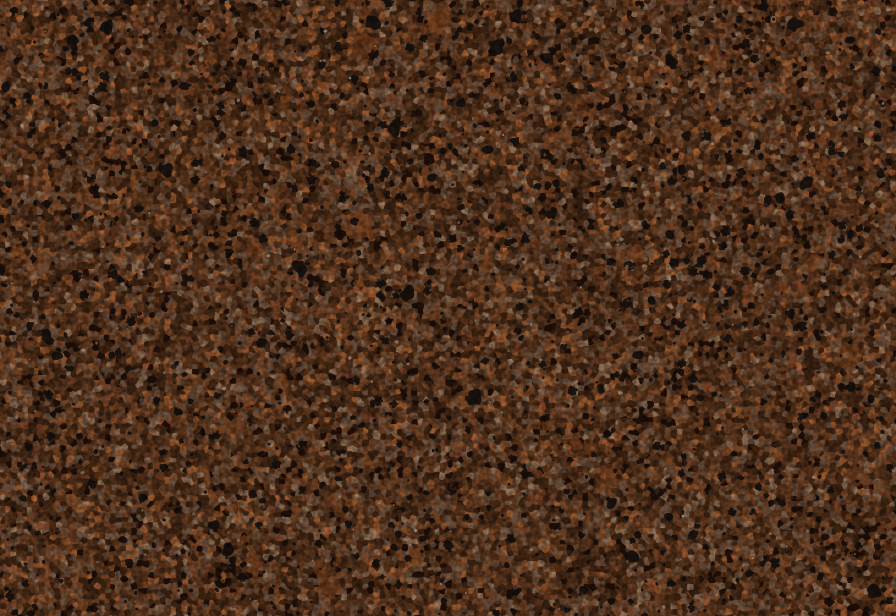
Give the GLSL for this texture, as a Shadertoy shader.

```glsl
vec3 hash3(vec2 p) {
    vec3 q = fract(p.xyx * vec3(0.1031, 0.1030, 0.0973));
    q += dot(q, q.yxz + 33.33);
    return fract((q.xxy + q.yzz) * q.zyx);
}

// Gradient noise, roughly -0.7 to 0.7
float corner(vec2 cell, vec2 offset) {
    float angle = 6.2832 * hash3(cell).x;
    return dot(vec2(cos(angle), sin(angle)), offset);
}

float noise(vec2 p) {
    vec2 i = floor(p), f = fract(p), e = vec2(1, 0);
    vec2 u = f * f * f * (f * (f * 6.0 - 15.0) + 10.0);
    return mix(mix(corner(i, f), corner(i + e, f - e), u.x),
               mix(corner(i + e.yx, f - e.yx), corner(i + 1.0, f - 1.0), u.x), u.y);
}

// Mineral colour for a random value, ordered from dark to light
vec3 mineral(float v, float tint) {
    vec3 c = vec3(0.10, 0.05, 0.03);
    c = mix(c, vec3(0.21, 0.12, 0.06), step(0.06, v));
    c = mix(c, vec3(0.29, 0.17, 0.09), step(0.28, v));
    c = mix(c, vec3(0.38, 0.22, 0.12), step(0.54, v));
    c = mix(c, vec3(0.36, 0.26, 0.19), step(0.71, v));
    vec3 light = mix(vec3(0.50, 0.29, 0.15), vec3(0.47, 0.36, 0.27), step(0.55, tint));
    return mix(c, light, step(0.88, v));
}

// Packed small grains, blended softly where they meet
vec3 groundmass(vec2 p, float drift) {
    vec2 cell = floor(p);
    vec4 sum = vec4(0);
    for (int y = -1; y <= 1; y++)
    for (int x = -1; x <= 1; x++) {
        vec2 id = cell + vec2(x, y);
        vec3 h = hash3(id + 7.0);
        vec2 d = p - id - 0.1 - 0.8 * h.xy;
        float weight = exp(-16.0 * dot(d, d)) + 1e-6;
        sum += weight * vec4(mineral(h.z + drift, hash3(id + 311.0).x), 1.0);
    }
    return sum.rgb / sum.a;
}

// Scattered irregular flecks: coverage and a random shade
vec2 flecks(vec2 p, float scale, float density, float smallest, float largest, float seed) {
    p = p * scale + seed;
    float blur = 0.8 * scale / iResolution.y;
    vec2 cell = floor(p), result = vec2(0);
    float wobble = 0.35 * noise(p * 3.5);
    for (int y = -1; y <= 1; y++)
    for (int x = -1; x <= 1; x++) {
        vec2 id = cell + vec2(x, y);
        vec3 h = hash3(id), k = hash3(id + 173.0);
        float radius = mix(smallest, largest, k.x * k.x);
        vec2 d = p - id - h.xy;
        d *= 1.0 + 0.25 * vec2(k.y - 0.5, 0.5 - k.y);
        float edge = length(d) - radius * (1.0 + wobble * 2.0);
        float cover = step(h.z, density) * (1.0 - smoothstep(-blur, blur, edge));
        if (cover > result.x) result = vec2(cover, k.z);
    }
    return result;
}

void mainImage(out vec4 fragColor, in vec2 fragCoord) {
    vec2 p = fragCoord / iResolution.y;

    // Brown groundmass with faint cloudy drift and fine grit
    float drift = 0.12 * noise(p * 9.0) + 0.16 * noise(p * 32.0 + 40.0);
    vec3 color = groundmass(p * 112.0, drift);
    color *= 1.0 + 0.45 * noise(p * 150.0 + 9.0) + 0.3 * noise(p * 75.0);

    // Rusty patches, then smaller orange and grey-beige grains
    vec2 patches = flecks(p, 17.0, 0.16, 0.12, 0.42, 23.0);
    vec3 rust = vec3(0.48, 0.25, 0.11) * (0.9 + 0.5 * noise(p * 130.0));
    color = mix(color, rust, patches.x * (0.3 + 0.35 * patches.y));
    vec2 grains = flecks(p, 42.0, 0.16, 0.14, 0.36, 61.0);
    vec3 grainColor = mix(vec3(0.47, 0.25, 0.12), vec3(0.40, 0.31, 0.24), step(0.6, grains.y));
    color = mix(color, grainColor, 0.6 * grains.x);

    // Black flecks in two sizes
    vec2 black = flecks(p, 54.0, 0.23, 0.12, 0.42, 97.0);
    vec2 bigBlack = flecks(p, 21.0, 0.09, 0.12, 0.28, 141.0);
    vec3 soot = vec3(0.06, 0.045, 0.04) * (1.0 + 0.5 * noise(p * 120.0));
    color = mix(color, soot, 0.9 * max(black.x, bigBlack.x));

    // Tiny pale glints
    vec2 glint = flecks(p, 48.0, 0.06, 0.06, 0.15, 203.0);
    color = mix(color, vec3(0.62, 0.55, 0.49), glint.x * (0.35 + 0.55 * glint.y));

    fragColor = vec4(color, 1.0);
}
```
